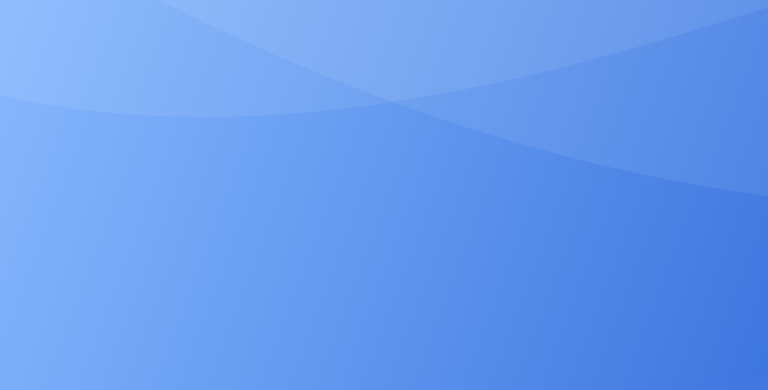
Reproduce this background procedurally as a Shadertoy shader.

```glsl
// A diagonal blue gradient under two broad translucent sheets and a faint corner disc.
// Each sheet is the region above a polynomial curve, laid over as a thin pale tint.
// Lengths are in canvas heights, with the origin at the lower left.

const vec3 SKY_BLUE  = vec3(0.535, 0.724, 0.994);
const vec3 MID_BLUE  = vec3(0.385, 0.596, 0.935);
const vec3 DEEP_BLUE = vec3(0.238, 0.460, 0.874);
const vec3 PALE_TINT = vec3(0.940, 0.970, 1.000);
const float SHEET_OPACITY = 0.08;
const float DISC_OPACITY  = 0.015;

// Three-stop gradient running right and slightly downward.
vec3 diagonalGradient(vec2 p, float aspect) {
    const float TILT = 0.38;
    float t = (p.x + TILT * (1.0 - p.y)) / (aspect + TILT);
    vec3 lightHalf = mix(SKY_BLUE, MID_BLUE, clamp(2.0 * t, 0.0, 1.0));
    return mix(lightHalf, DEEP_BLUE, clamp(2.0 * t - 1.0, 0.0, 1.0));
}

// Signed distance above the curve y = anchor.y + c.x*u + c.y*u^2 + c.z*u^3,
// where u is measured from anchor.x; the slope corrects the vertical distance.
float aboveCurve(vec2 p, vec2 anchor, vec3 c) {
    float u = p.x - anchor.x;
    float height = anchor.y + u * (c.x + u * (c.y + u * c.z));
    float slope = c.x + u * (2.0 * c.y + 3.0 * u * c.z);
    return (p.y - height) / sqrt(1.0 + slope * slope);
}

float insideDisc(vec2 p, vec2 center, float radius) {
    return radius - length(p - center);
}

// Blends the pale tint where the signed distance is positive.
vec3 addTint(vec3 color, float dist, float opacity, float pixel) {
    float coverage = smoothstep(-0.75 * pixel, 0.75 * pixel, dist);
    return mix(color, PALE_TINT, opacity * coverage);
}

void mainImage(out vec4 fragColor, in vec2 fragCoord) {
    float pixel = 1.0 / iResolution.y;
    float aspect = iResolution.x * pixel;
    vec2 p = fragCoord * pixel;

    vec3 color = diagonalGradient(p, aspect);

    // Shallow bowl rising to the right, then the sheet falling to the right.
    float bowl = aboveCurve(p, vec2(0.526, 0.700), vec3(0.0, 0.182, -0.0325));
    float fall = aboveCurve(p, vec2(0.410, 1.000), vec3(-0.5095, 0.120, 0.0));
    color = addTint(color, bowl, SHEET_OPACITY, pixel);
    color = addTint(color, fall, SHEET_OPACITY, pixel);

    // Faint disc peeking in at the lower right corner.
    float disc = insideDisc(p, vec2(aspect + 0.051, -0.12), 0.17);
    color = addTint(color, disc, DISC_OPACITY, pixel);

    fragColor = vec4(color, 1.0);
}
```
